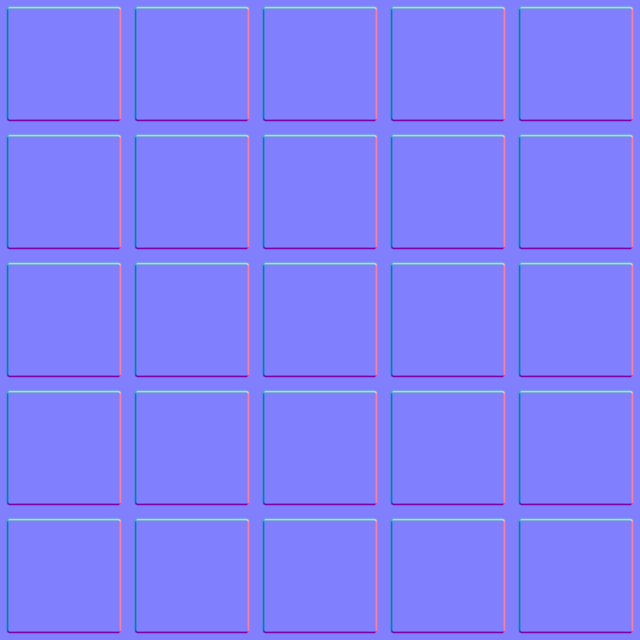
Write a WebGL 1 fragment shader that draws this texture map.

```glsl
precision highp float;
// Tangent-space normal map of a 5 by 5 grid of flat square tiles.
// Each tile is a rounded box distance field; a thin bevel just inside its
// outline tilts the normal outward, and everything else faces the viewer.

uniform vec2 u_resolution;

const float TILES = 5.0;           // repeats across and down
const float HALF_SIZE = 0.4475;    // all lengths below are in cell units
const float CORNER_RADIUS = 0.025;
const float BEVEL_WIDTH = 0.0132;
const float EDGE_TILT = 0.97;      // sine of the bevel angle on straight sides
const float CORNER_TILT = 0.85;    // softer slope around the corners

// Offset from the rounded box's inner core, zero inside that core.
vec2 coreOffset(vec2 p, float halfSize, float radius) {
  return max(abs(p) - (halfSize - radius), 0.0);
}

// Box-filtered coverage of the region where dist is negative.
float coverage(float dist, float pixel) {
  return clamp(0.5 - dist / pixel, 0.0, 1.0);
}

// Coverage of a band of the given width just inside an outline.
float innerBand(float dist, float width, float pixel) {
  return coverage(dist, pixel) - coverage(dist + width, pixel);
}

// Unit normal leaning toward a 2D direction.
vec3 tiltedNormal(vec2 direction, float tilt) {
  return vec3(direction * tilt, sqrt(1.0 - tilt * tilt));
}

vec3 encodeNormal(vec3 n) {
  return n * 0.5 + 0.5;
}

void main() {
  vec2 uv = gl_FragCoord.xy / u_resolution;
  vec2 cell = fract(uv * TILES) - 0.5;
  float pixel = TILES / min(u_resolution.x, u_resolution.y);

  // Tile outline and its outward direction
  vec2 offset = coreOffset(cell, HALF_SIZE, CORNER_RADIUS);
  float reach = length(offset);
  float dist = reach - CORNER_RADIUS;
  vec2 outward = sign(cell) * offset / max(reach, 0.0001);

  // Bevel slope, relaxed where the outline turns
  float diagonal = 2.0 * abs(outward.x * outward.y);
  float tilt = mix(EDGE_TILT, CORNER_TILT, diagonal);

  // Blend encoded colours so thin bevels stay smooth
  vec3 flatColor = encodeNormal(vec3(0.0, 0.0, 1.0));
  vec3 bevelColor = encodeNormal(tiltedNormal(outward, tilt));
  float bevel = innerBand(dist, BEVEL_WIDTH, pixel);
  gl_FragColor = vec4(mix(flatColor, bevelColor, bevel), 1.0);
}
```
